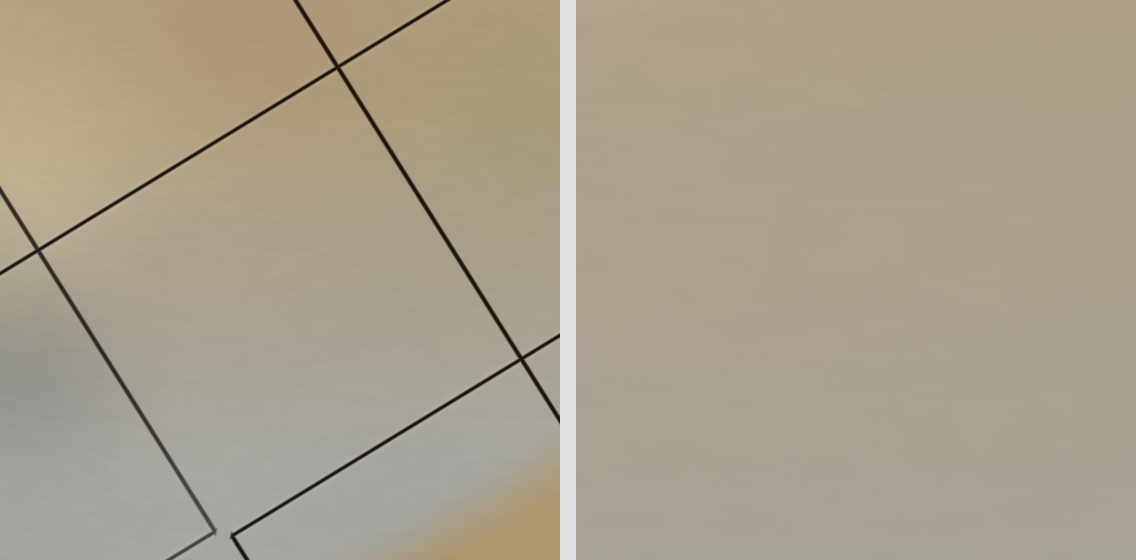
Left, the full canvas; right, a detail of the centre.
Give the GLSL for this pattern, as a three.js fragment shader.

```glsl
// Large slanted floor tiles with thin dark joints, one corner slipped apart.
// A skewed lattice gives the joints; soft washes of warm and cool light
// and faint stretched noise colour the tile faces.

varying vec2 vUv;

float hash(vec2 p) {
  vec3 h = fract(p.xyx * vec3(0.1031, 0.1030, 0.0973));
  h += dot(h, h.yzx + 33.33);
  return fract((h.x + h.y) * h.z);
}

float noise(vec2 p) {
  vec2 i = floor(p), f = fract(p);
  f = f * f * (3.0 - 2.0 * f);
  return mix(mix(hash(i), hash(i + vec2(1, 0)), f.x),
             mix(hash(i + vec2(0, 1)), hash(i + vec2(1, 1)), f.x), f.y);
}

float mottle(vec2 p) {
  float sum = 0.0, weight = 0.5;
  for (int i = 0; i < 4; i++) {
    sum += weight * (noise(p) - 0.5);
    p = p * 2.1 + 7.3;
    weight *= 0.55;
  }
  return sum;
}

// Soft round patch of light or shade
float patchAt(vec2 p, vec2 centre, vec2 size) {
  vec2 d = (p - centre) / size;
  return exp(-dot(d, d));
}

// Tile coordinates: x counts columns, y counts rows downwards
vec2 toTile(vec2 p) {
  vec2 along = vec2(0.535, 0.327), down = vec2(0.328, -0.521);
  vec2 d = p - vec2(0.068, 0.553);
  return vec2(d.x * down.y - d.y * down.x, along.x * d.y - along.y * d.x)
       / (along.x * down.y - along.y * down.x);
}

vec3 tileFace(vec2 p) {
  float cloud = mottle(p * vec2(3.0, 4.0));
  float height = p.y + 0.07 * cloud;

  // Cool at the bottom, warm at the top
  vec3 face = mix(vec3(0.655, 0.657, 0.635), vec3(0.67, 0.63, 0.56),
                  smoothstep(0.1, 0.55, height));
  face = mix(face, vec3(0.69, 0.615, 0.49), smoothstep(0.45, 0.92, height));

  // Yellow glow, grey shade and a browner top
  face += vec3(0.065, 0.065, 0.035) * patchAt(p, vec2(0.0, 0.72), vec2(0.28, 0.22));
  face -= vec3(0.09, 0.07, 0.05) * patchAt(p, vec2(0.02, 0.33), vec2(0.2, 0.15));
  face -= vec3(0.01, 0.025, 0.025) * patchAt(p, vec2(0.48, 0.95), vec2(0.25, 0.2));
  face -= vec3(0.025, 0.005, 0.02) * patchAt(p, vec2(0.95, 0.75), vec2(0.25, 0.3));

  // Tan reflection across the lower right corner
  float tan1 = 0.54 * (p.x - 0.59) - p.y + 0.05 * cloud;
  face = mix(face, vec3(0.69, 0.59, 0.42), 0.95 * smoothstep(-0.04, 0.13, tan1));

  // Broad clouding and fine sideways grain
  face += 0.03 * cloud;
  face += 0.022 * mottle(p * vec2(35.0, 110.0));
  return face;
}

float stroke(float distanceTo, float halfWidth, float blur) {
  return 1.0 - smoothstep(halfWidth - blur, halfWidth + blur, distanceTo);
}

void main() {
  vec2 tile = toTile(vUv);
  vec3 colour = tileFace(vUv);

  // The joints around the lower corner slide away from each other
  vec2 slip = vec2(-0.034 * step(0.982, tile.y) * step(tile.x, 0.5),
                   0.036 * step(tile.x, 0.017) * step(0.5, tile.y));
  vec2 cell = tile + slip;
  vec2 joint = abs(fract(cell + 0.5) - 0.5) * vec2(0.627, 0.616);

  // Opening between the two slipped corners
  float opening = stroke(abs(tile.x + tile.y - 0.999), 0.030, 0.006)
                * stroke(length(tile - vec2(0.017, 0.982)), 0.08, 0.01);

  // Upright joints are wider and softer; those at the left are paler
  float leftSide = 1.0 - smoothstep(0.3, 0.7, tile.x);
  float pale = leftSide * (1.0 - step(0.982, tile.y))
             * mix(0.12, 0.32, smoothstep(0.3, 1.0, abs(tile.y)));
  float upright = stroke(joint.x, 0.0037, 0.0025) * (1.0 - pale);
  float stub = step(tile.x, 0.017) * step(0.5, tile.y);
  float level = stroke(joint.y, 0.0030, 0.0021) * (1.0 - 0.3 * stub);

  // Faint light rim beside the level joints
  float rim = stroke(abs(joint.y - 0.0075), 0.002, 0.002);
  colour += 0.022 * rim * (1.0 - opening);

  vec3 grout = mix(vec3(0.11, 0.08, 0.04), vec3(0.11, 0.09, 0.08), leftSide);
  colour = mix(colour, grout, max(upright, level) * (1.0 - opening));

  gl_FragColor = vec4(colour, 1.0);
}
```
